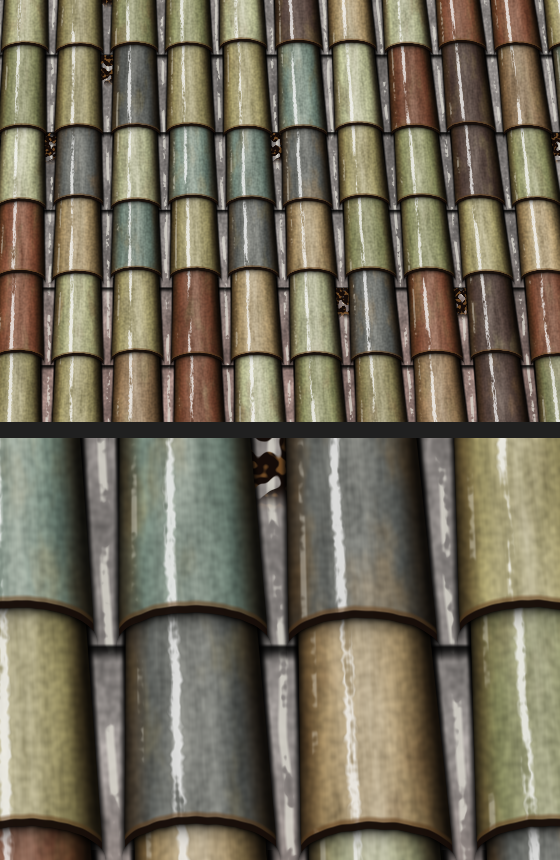
Top: the whole. Bottom: its middle third, enlarged.
Write a Shadertoy shader that draws this texture.

```glsl
// Glazed barrel roof tiles in fanned columns, with grey pan tiles between them.
#define PITCH_TOP 0.0964    // column spacing at the top edge
#define PITCH_BOTTOM 0.1087 // column spacing at the bottom edge
#define ROW_HEIGHT 0.184
#define FIRST_LIP 0.107     // depth of the first row of lips
#define ARCH 0.14           // rise of a lip, in rows
#define JITTER 0.06         // uneven laying of the tiles
#define GLOSS 0.6
#define WEAR 0.5

const vec3 RUST = vec3(0.33, 0.22, 0.11);
const vec3 SOOT = vec3(0.08, 0.045, 0.03);
const vec3 SLATE = vec3(0.53, 0.51, 0.50);
const vec3 SHEEN = vec3(0.86, 0.85, 0.81);
const vec3 GLAZES[10] = vec3[10](
    vec3(0.46, 0.43, 0.27), vec3(0.53, 0.54, 0.40), vec3(0.40, 0.41, 0.26),
    vec3(0.50, 0.42, 0.28), vec3(0.48, 0.48, 0.33), vec3(0.44, 0.34, 0.23),
    vec3(0.37, 0.20, 0.13), vec3(0.23, 0.17, 0.15), vec3(0.33, 0.40, 0.36),
    vec3(0.26, 0.27, 0.26));

float hash(vec2 p) {
    vec3 q = fract(p.xyx * 0.1031);
    q += dot(q, q.yzx + 33.33);
    return fract((q.x + q.y) * q.z);
}

float corner(vec2 cell, vec2 offset) {
    float a = 6.2832 * hash(cell);
    return dot(vec2(cos(a), sin(a)), offset);
}

// Gradient noise, about -0.7 to 0.7
float noise(vec2 p) {
    vec2 i = floor(p), f = fract(p), e = vec2(1, 0);
    vec2 u = f * f * f * (f * (f * 6.0 - 15.0) + 10.0);
    return mix(mix(corner(i, f), corner(i + e, f - e), u.x),
               mix(corner(i + e.yx, f - e.yx), corner(i + 1.0, f - 1.0), u.x), u.y);
}

float fbm(vec2 p) {
    float sum = 0.0, amp = 1.0;
    for (int o = 0; o < 4; o++) {
        sum += amp * noise(p);
        p = p * 2.03 + 11.7;
        amp *= 0.55;
    }
    return sum;
}

// Channel between columns: g runs across it, d down the rows
vec3 panColor(float g, float d, vec2 id, vec2 p) {
    float v = fract(d - 0.13);
    float grain = noise(p * 150.0), blotch = fbm(p * vec2(34, 16));
    vec3 col = SLATE * (0.98 + 0.3 * blotch + 0.16 * grain) * (0.85 + 0.3 * hash(id));
    col = mix(col, col * vec3(1.06, 0.92, 0.89), smoothstep(0.45, 0.1, p.y));
    float streak = smoothstep(0.035, 0.012, abs(g - 0.015 - 0.03 * noise(vec2(d * 3.0, id.x))));
    col = mix(col, SHEEN, 0.75 * streak * smoothstep(-0.1, 0.15, blotch + 0.35 * grain));
    col *= mix(0.2, 1.0, smoothstep(-0.11, -0.055, g) * smoothstep(0.13, 0.085, g));
    col *= mix(0.15, 1.0, smoothstep(0.0, 0.07, v) * smoothstep(1.0, 0.98, v));
    // Dry leaves caught under a few lips
    float litter = step(0.87, hash(id + 5.3)) * smoothstep(0.42, 0.3, v);
    vec3 leaf = mix(SOOT, RUST * 1.3, smoothstep(0.0, 0.3, noise(p * 130.0)));
    return mix(col, leaf, litter * smoothstep(-0.1, 0.0, noise(p * 60.0) + 0.12));
}

// Glazed half cylinder: x is -1..1 across, v is 0..1 down to the lip
vec3 barrelColor(float x, float v, float lipDist, vec2 id, vec2 p) {
    float pick = pow(hash(id * 1.7 + 3.1), 1.15);
    vec3 glaze = GLAZES[int(pick * 9.99)];
    if (hash(id + 71.0) > 0.98) glaze = vec3(0.64, 0.69, 0.72);
    glaze *= 0.9 + 0.2 * hash(id + 9.0);
    vec2 q = vec2(x, v * 1.4) + id * 7.3;
    float stain = fbm(q * 1.3), grain = noise(p * 170.0) + 0.6 * noise(p * 85.0);
    float flow = fbm(q * vec2(3.2, 1.1) + 31.0);
    vec3 aged = mix(RUST, GLAZES[int(hash(id + 40.0) * 5.99)], 0.6);
    vec3 col = mix(glaze, aged, WEAR * smoothstep(0.0, 0.8, stain + 0.35 * x * x));
    col = mix(col, RUST * 0.9, 0.5 * smoothstep(0.6, 0.95, abs(x)));
    col *= 1.0 + 0.17 * grain + 0.2 * flow;
    // Round shading, broad sheen and a broken narrow highlight
    float lit = max(0.0, 0.97 * sqrt(max(0.0, 1.0 - x * x)) - 0.16 * x);
    col *= 0.2 + 1.0 * smoothstep(0.1, 0.92, lit);
    float shine = 0.12 + 0.85 * dot(glaze, vec3(0.6));
    float broad = smoothstep(0.85, 0.0, abs(x + 0.06)) * (1.0 + 0.55 * flow + 0.2 * grain);
    col = mix(col, SHEEN, clamp(broad * GLOSS * shine, 0.0, 1.0));
    float offLine = abs(x + 0.27 + 0.03 * noise(q * vec2(1, 4)));
    float line = smoothstep(0.1, 0.04, offLine + 0.05 * grain);
    col = mix(col, vec3(0.97), 0.75 * line * smoothstep(-0.35, 0.1, flow + 0.3 * grain));
    float rimLight = smoothstep(0.06, 0.02, abs(x + 0.78)) * smoothstep(0.0, 0.3, stain + 0.3 * grain);
    col = mix(col, SHEEN, 0.4 * rimLight);
    // Rusty rim above a dark lip
    col = mix(col, RUST * (0.6 + 0.7 * lit), 0.6 * smoothstep(0.06, 0.04, lipDist));
    return mix(col, SOOT, 0.95 * smoothstep(0.036, 0.026, lipDist));
}

void mainImage(out vec4 fragColor, in vec2 fragCoord) {
    vec2 uv = fragCoord / iResolution.xy;
    vec2 p = uv * vec2(iResolution.x / iResolution.y, 1.0);
    float depth = 1.0 - uv.y;
    float pitch = mix(PITCH_TOP, PITCH_BOTTOM, depth);
    float c = (uv.x - mix(0.046, 0.029, depth)) / pitch;
    float d = (depth - FIRST_LIP) / ROW_HEIGHT;
    float column = floor(c + 0.5), s = c - column;
    vec2 px = 0.7 / (iResolution.xy * vec2(pitch, ROW_HEIGHT));
    vec3 col = panColor(fract(c) - 0.5, d, vec2(floor(c), floor(d - 0.13)) + 20.0, p);

    // Lower tiles first, so each upper lip overlaps the next
    for (int j = 2; j >= 0; j--) {
        float row = floor(d) + float(j);
        vec2 id = vec2(column, row) + 20.0;
        float lip = row + 0.07 * sin(row * 1.5708) + JITTER * (hash(id + 2.0) - 0.5);
        float v = d - lip + 1.0;
        float halfWidth = mix(0.375, 0.43, clamp(v, 0.0, 1.0));
        float x = (s - 0.4 * JITTER * (hash(id + 6.0) - 0.5)) / halfWidth;
        lip += ARCH * (1.0 - sqrt(max(0.0, 1.0 - x * x * 0.92))) - 0.02;
        float lipDist = lip - d + 0.006 * noise(vec2(x * 5.0, row + column * 9.0));
        float side = smoothstep(px.x, -px.x, (abs(x) - 1.0) * halfWidth);
        float shadow = exp(min(lipDist, 0.0) / 0.028) * smoothstep(1.1, 0.98, abs(x));
        col *= 1.0 - 0.85 * shadow;
        float cover = side * smoothstep(-px.y, px.y, lipDist);
        col = mix(col, barrelColor(clamp(x, -1.0, 1.0), v, lipDist, id, p), cover);
    }
    fragColor = vec4(clamp(col, 0.0, 1.0), 1.0);
}
```
